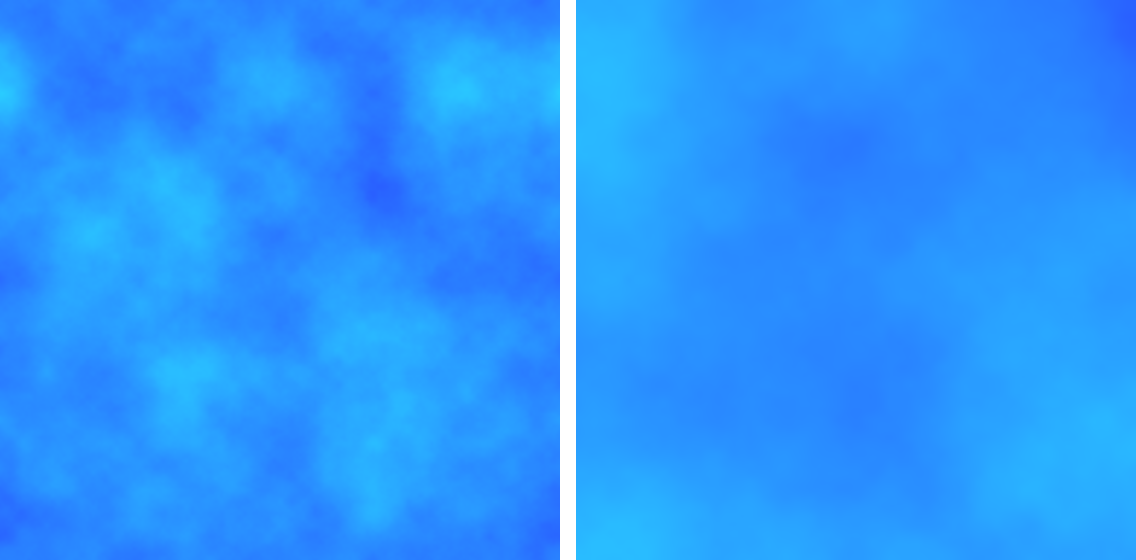
Left, the full canvas; right, a detail of the centre.
Reproduce this texture procedurally as a WebGL 2 fragment shader.

```glsl
#version 300 es
precision highp float;

uniform vec2 u_resolution;
out vec4 fragColor;

float hash(vec2 p) {
    return fract(sin(dot(p, vec2(127.1, 311.7))) * 43758.5453);
}

// Value noise that wraps after a whole number of cells
float tileNoise(vec2 p, float period, float seed) {
    vec2 cell = floor(p);
    vec2 f = fract(p);
    vec2 blend = f * f * (3.0 - 2.0 * f);
    vec2 lo = mod(cell, period) + seed;
    vec2 hi = mod(cell + 1.0, period) + seed;
    float bottom = mix(hash(lo), hash(vec2(hi.x, lo.y)), blend.x);
    float top = mix(hash(vec2(lo.x, hi.y)), hash(hi), blend.x);
    return mix(bottom, top, blend.y);
}

// Octaves from broad patches down to faint grain
float cloud(vec2 uv) {
    float sum = 0.0;
    float amplitude = 0.5;
    float period = 6.0;
    for (int octave = 0; octave < 6; octave++) {
        sum += amplitude * tileNoise(uv * period, period, 17.3 * float(octave));
        amplitude *= 0.5;
        period *= 2.0;
    }
    return sum / (1.0 - 2.0 * amplitude);
}

void main() {
    vec2 uv = gl_FragCoord.xy / u_resolution;
    vec3 deepBlue = vec3(0.16, 0.33, 1.0);
    vec3 paleCyan = vec3(0.16, 0.87, 1.0);
    fragColor = vec4(mix(deepBlue, paleCyan, cloud(uv)), 1.0);
}
```
